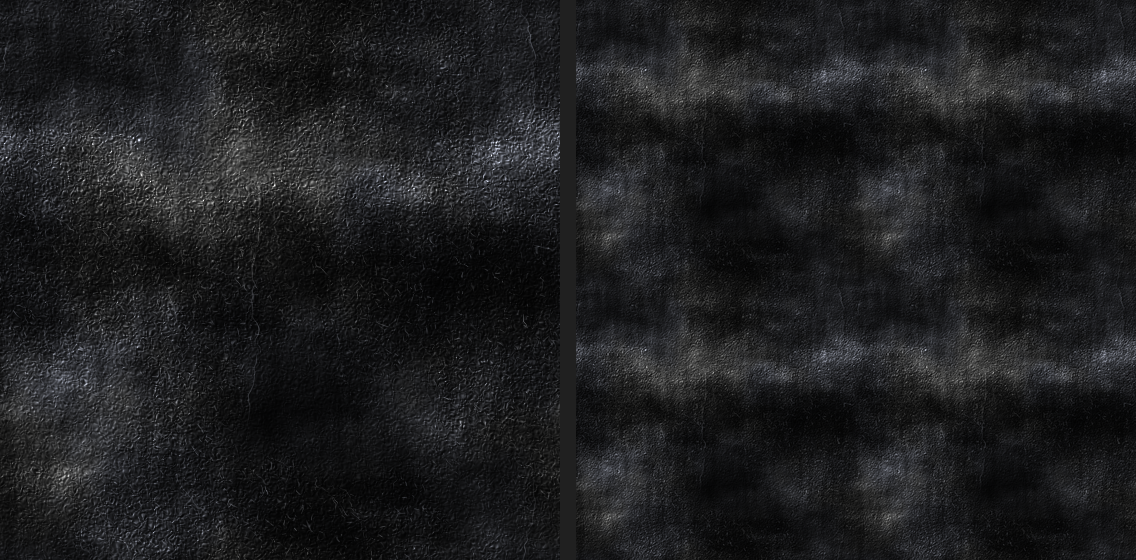
Left: one tile. Right: repeated 2 by 2.
Write a three.js fragment shader that draws this texture.

```glsl
// Dark weathered plaster: mottled charcoal stains under a very fine side-lit
// grain, with clustered short scratches and two long wandering cracks.
// Tone is built in log space from wrapping value noise, so the square tiles.

varying vec2 vUv;

const float BASE_TONE = 0.081;         // median brightness
const float CLOUD_CONTRAST = 3.7;
const float MOTTLE_CONTRAST = 0.42;
const float GRAIN_SMOOTH = 1.45;       // grain strength on worn areas
const float GRAIN_ROUGH = 2.2;         // grain strength on rough areas
const float SCRATCH_LIGHT = 0.24;
const float SCRATCH_WIDTH = 0.0018;
const float CRACK_LIGHT = 0.20;
const float CRACK_WIDTH = 0.0021;
const vec2 CRACK_CENTER = vec2(0.455, 0.46);
const vec2 CRACK_SHIFT = vec2(0.487);  // offset of the second crack
const vec2 LIGHT_STEP = vec2(-0.001, 0.001);
const vec2 LATTICE_SHIFT = vec2(0.618, 0.755);
const vec3 WARM_TINT = vec3(1.0, 1.0, 0.99);
const vec3 COOL_TINT = vec3(0.96, 0.99, 1.08);

float hash(vec2 p, float seed) {
  vec3 h = fract(vec3(p.xyx + seed * 7.31 + 1.7) * 0.1031);
  h += dot(h, h.yzx + 33.33);
  return fract((h.x + h.y) * h.z);
}

// Wraps a cell index; the half step keeps rounding errors off the seam.
vec2 wrapCell(vec2 cell, vec2 cells) {
  return floor(mod(cell + 0.5, cells));
}

// Slides each lattice by its own amount so that none lines up with the border.
vec2 lattice(vec2 uv, vec2 cells, float seed) {
  return (uv + fract(seed * LATTICE_SHIFT)) * cells;
}

// Value noise with a whole number of cells per tile.
float noise(vec2 uv, vec2 cells, float seed) {
  vec2 p = lattice(uv, cells, seed);
  vec2 i = floor(p);
  vec2 f = p - i;
  f = f * f * (3.0 - 2.0 * f);
  vec2 a = wrapCell(i, cells);
  vec2 b = wrapCell(i + 1.0, cells);
  return mix(mix(hash(a, seed), hash(vec2(b.x, a.y), seed), f.x),
             mix(hash(vec2(a.x, b.y), seed), hash(b, seed), f.x), f.y);
}

float fbm(vec2 uv, vec2 cells, float seed) {
  float sum = 0.0, total = 0.0, gain = 1.0;
  for (int k = 0; k < 6; k++) {
    sum += gain * noise(uv, cells, seed + float(k));
    total += gain;
    gain *= 0.58;
    cells *= 2.0;
  }
  return sum / total;
}

// Surface height: a diagonal lattice crossed with an upright one hides the grid.
float height(vec2 uv) {
  vec2 diagonal = vec2(uv.x + uv.y, uv.x - uv.y);
  return 0.6 * noise(diagonal, vec2(230.0), 43.0) + 0.5 * noise(uv, vec2(307.0), 47.0)
       + 0.2 * noise(diagonal, vec2(97.0), 49.0);
}

// One short bent scratch per grid cell; only a share of the cells keep theirs.
float scratches(vec2 uv, float cells, float share, float lean, float seed) {
  vec2 p = lattice(uv, vec2(cells), seed);
  vec2 home = floor(p);
  float light = 0.0;
  for (int y = -1; y <= 1; y++) {
    for (int x = -1; x <= 1; x++) {
      vec2 cell = home + vec2(float(x), float(y));
      vec2 id = wrapCell(cell, vec2(cells));
      vec2 center = vec2(hash(id, seed), hash(id, seed + 1.0));
      float angle = lean + 1.7 * (hash(id, seed + 2.0) - 0.5);
      float reach = mix(0.12, 0.5, hash(id, seed + 3.0));
      float bend = hash(id, seed + 4.0) - 0.5;
      float keep = step(hash(id, seed + 5.0), share);
      vec2 d = p - cell - center;
      vec2 axis = vec2(cos(angle), sin(angle));
      vec2 q = vec2(dot(d, axis), dot(d, vec2(-axis.y, axis.x)));
      q.y -= bend * q.x * q.x;
      float line = 1.0 - smoothstep(0.0, SCRATCH_WIDTH * cells, abs(q.y));
      float taper = 1.0 - smoothstep(0.5, 1.0, abs(q.x) / reach);
      light = max(light, keep * line * taper * mix(0.3, 1.0, hash(id, seed + 6.0)));
    }
  }
  return light;
}

void main() {
  vec2 uv = vUv;

  // Warped stains, broken up by flat and upright smears
  vec2 warp = vec2(noise(uv, vec2(9.0), 3.0), noise(uv, vec2(9.0), 5.0)) - 0.5;
  float cloud = fbm(uv + 0.05 * warp, vec2(3.0, 5.0), 11.0) - 0.5;
  float mottle = noise(uv, vec2(61.0, 10.0), 23.0) + noise(uv, vec2(9.0, 37.0), 29.0) - 1.0;

  // Fine relief lit from the upper left, stronger in the darker rough patches
  vec2 shaky = uv + 0.005 * (vec2(noise(uv, vec2(113.0), 53.0), noise(uv, vec2(113.0), 59.0)) - 0.5);
  float rough = smoothstep(0.4, 0.6, fbm(uv, vec2(5.0), 37.0));
  float grain = height(shaky + LIGHT_STEP) - height(shaky - LIGHT_STEP);
  float logTone = CLOUD_CONTRAST * cloud + MOTTLE_CONTRAST * mottle - 0.25 * (rough - 0.5)
                + mix(GRAIN_SMOOTH, GRAIN_ROUGH, rough) * grain;

  // Scratches: a few long ones, then shorter and denser flecks
  float scratch = 0.8 * scratches(shaky, 9.0, 0.1, -1.1, 61.0);
  scratch = max(scratch, mix(0.1, 0.9, rough) * scratches(shaky, 24.0, 0.4, -1.1, 71.0));
  scratch = max(scratch, mix(0.1, 0.9, rough) * scratches(shaky, 43.0, 0.4, -1.3, 83.0));
  scratch = max(scratch, mix(0.05, 0.9, rough) * scratches(shaky, 72.0, 0.4, -0.8, 91.0));
  scratch *= 0.3 + 0.9 * noise(uv, vec2(97.0), 97.0);

  // Long cracks, with a slightly paler left flank
  float crack = 0.0;
  for (int k = 0; k < 2; k++) {
    vec2 d = fract(uv - CRACK_CENTER - float(k) * CRACK_SHIFT + 0.5) - 0.5;
    vec2 along = vec2(0.0, d.y + 0.5);
    float seed = 101.0 + float(k);
    d.x -= 0.034 * (noise(along, vec2(1.0, 9.0), seed) - 0.5)
         + 0.007 * (noise(along, vec2(1.0, 37.0), seed + 3.0) - 0.5)
         + 0.006 * (noise(along, vec2(1.0, 101.0), seed + 6.0) - 0.5);
    float fade = 1.0 - smoothstep(0.16, 0.25, abs(d.y));
    float strength = 0.2 + 0.9 * noise(along, vec2(1.0, 34.0), seed + 9.0);
    crack += fade * strength * (1.0 - smoothstep(0.0, CRACK_WIDTH, abs(d.x)));
    logTone += 0.18 * fade * exp(-26.0 * abs(d.x)) * (1.0 - 2.0 * smoothstep(-0.003, 0.003, d.x));
  }

  float tone = BASE_TONE * exp(logTone) + SCRATCH_LIGHT * scratch + CRACK_LIGHT * crack;
  float cool = smoothstep(0.35, 0.65, fbm(uv, vec2(4.0), 127.0));
  gl_FragColor = vec4(tone * mix(WARM_TINT, COOL_TINT, cool), 1.0);
}
```
